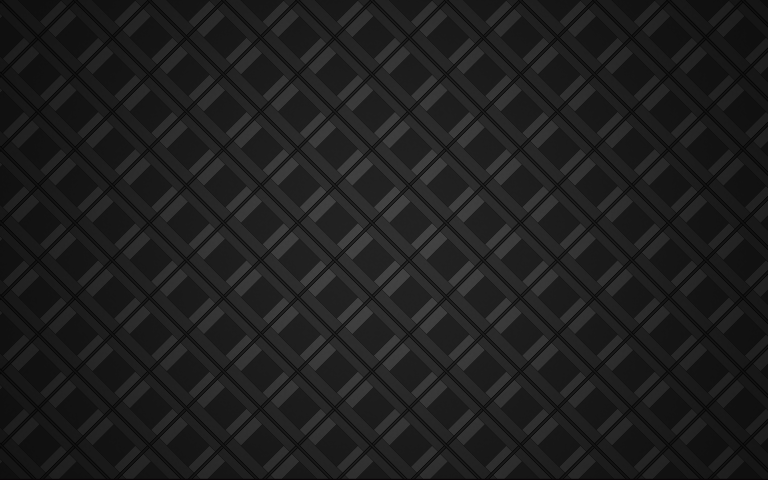
This pattern is drawn by a Shadertoy shader. Its source:

```glsl
const float HALF_DIAGONAL = 0.0773;            // half a repeat, in canvas heights
const vec2 CROSSING = vec2(-0.025, 0.0354);    // one seam crossing, from the centre
const float WIDE_EDGE = 0.235;
const float NARROW_EDGE = 0.81;

float hash(vec2 p) {
    return fract(sin(dot(p, vec2(127.1, 311.7))) * 43758.5453);
}

// Anti-aliased line of given half width around distance zero
float stroke(float d, float halfWidth, float aa) {
    return smoothstep(-aa, aa, halfWidth - abs(d));
}

// Strips on both sides of each seam: wide after it, narrow before it
float stripMask(float t, float aa) {
    float afterWide = smoothstep(WIDE_EDGE - aa, WIDE_EDGE + aa, t);
    float beforeNarrow = 1.0 - smoothstep(NARROW_EDGE - aa, NARROW_EDGE + aa, t);
    return 1.0 - afterWide * beforeNarrow;
}

// Two thin dark grooves with a muted thread between them
float applySeam(float shade, float t, float aa) {
    float d = min(t, 1.0 - t);
    shade = mix(shade, 0.125, stroke(d, 0.026, aa) * 0.85);
    return mix(shade, 0.045, stroke(d - 0.024, 0.009, aa) * 0.9);
}

// Fine outline where a strip meets the dark square
float edgeLine(float t, float aa) {
    float d = min(abs(t - WIDE_EDGE), abs(t - NARROW_EDGE));
    return stroke(d, 0.007, aa);
}

float plaid(vec2 cell, float aa) {
    float band = stripMask(cell.y, aa);
    float patchMask = stripMask(cell.x, aa);
    float shade = mix(0.128, 0.252, patchMask);
    shade = mix(shade, 0.07, edgeLine(cell.x, aa) * 0.4);
    shade = mix(shade, 0.182, band);
    shade = mix(shade, 0.07, edgeLine(cell.y, aa) * 0.5);
    shade = applySeam(shade, cell.x, aa);
    return applySeam(shade, cell.y, aa);
}

void mainImage(out vec4 fragColor, in vec2 fragCoord) {
    vec2 p = (fragCoord - 0.5 * iResolution.xy) / iResolution.y;

    // Diagonal axes: x runs down-right, y runs up-right
    vec2 q = p - CROSSING;
    vec2 diagonal = vec2(q.x - q.y, q.x + q.y) / (2.0 * HALF_DIAGONAL);
    float aa = 0.4 / (HALF_DIAGONAL * 1.41421 * iResolution.y);
    float shade = plaid(fract(diagonal), aa);

    // Fine cloth grain
    float grain = hash(floor(diagonal * 28.0)) - 0.5;
    shade *= 1.0 + 0.03 * grain;

    // Soft central light
    float glow = mix(0.36, 1.03, exp(-2.4 * dot(p, p)));
    shade *= glow;

    // Dark hem along the bottom
    float hem = 1.0 - smoothstep(0.001, 0.004, fragCoord.y / iResolution.y);
    vec3 color = mix(vec3(shade), vec3(0.04, 0.02, 0.03), hem);
    fragColor = vec4(color, 1.0);
}
```
